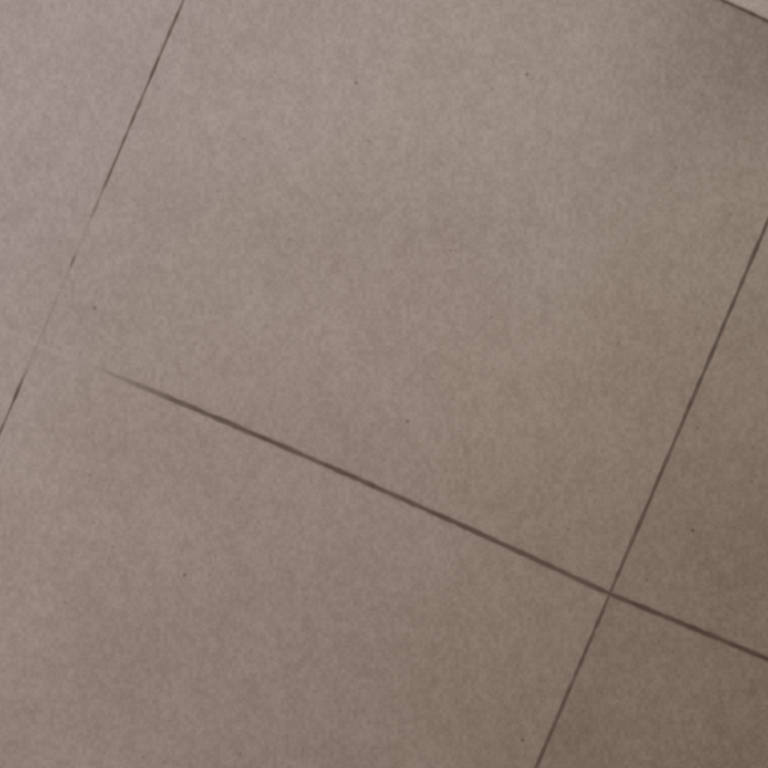
Write a Shadertoy shader that draws this texture.

```glsl
// Large matte stone floor tiles seen at a slant, split by thin worn joints.
// A skewed lattice places the joints; layered value noise gives the mottling
// and grain, and a corner-to-corner blend gives the uneven light.

float hash(vec2 p) {
    vec3 q = fract(vec3(p.xyx) * 0.1031);
    q += dot(q, q.yzx + 33.33);
    return fract((q.x + q.y) * q.z);
}

float noise(vec2 p) {
    vec2 i = floor(p), f = fract(p);
    f = f * f * (3.0 - 2.0 * f);
    return mix(mix(hash(i), hash(i + vec2(1, 0)), f.x),
               mix(hash(i + vec2(0, 1)), hash(i + vec2(1, 1)), f.x), f.y);
}

float fbm(vec2 p) {
    float sum = 0.0, gain = 0.5;
    for (int i = 0; i < 4; i++) {
        sum += gain * (noise(p) - 0.5);
        p = mat2(1.6, 1.2, -1.2, 1.6) * p + 7.3;
        gain *= 0.55;
    }
    return sum;
}

// Soft-edged coverage of a line, from the distance to its centre
float stroke(float dist, float halfWidth) {
    float soft = 0.0019 + 0.5 / iResolution.y;
    return 1.0 - smoothstep(halfWidth - soft, halfWidth + soft, dist);
}

// Small dark pits scattered one per grid cell, kept only in a few cells
float pits(vec2 p, float cells, float share) {
    vec2 id = floor(p * cells);
    vec2 centre = 0.25 + 0.5 * vec2(hash(id + 3.1), hash(id + 8.7));
    float dist = length(fract(p * cells) - centre) / cells;
    return stroke(dist, 0.0020) * step(1.0 - share, hash(id + 21.0));
}

// Round patch of light or shade
float glow(vec2 offset, float tightness) {
    return exp(-tightness * dot(offset, offset));
}

void mainImage(out vec4 fragColor, in vec2 fragCoord) {
    vec2 p = fragCoord / iResolution.xy;

    // Tile coordinates: one unit per tile, with a slight bow along the rows
    mat2 tileAxes = mat2(0.745, -0.3255, 0.298, 0.703);
    vec2 t = inverse(tileAxes) * (p - vec2(0.794, 0.2266));
    float along = fract(t.x);
    t.y -= 0.03 * along * (1.0 - along);
    vec2 tile = floor(t);
    vec2 joint = round(t);
    vec2 dist = abs(t - joint) * vec2(0.813, 0.7635);

    // Uneven light: cool at the upper left, brown and dim at the lower right
    vec3 low = mix(vec3(0.560, 0.495, 0.455), vec3(0.462, 0.395, 0.348), p.x);
    vec3 high = mix(vec3(0.624, 0.573, 0.556), vec3(0.574, 0.520, 0.474), p.x);
    vec3 color = mix(low, high, smoothstep(-0.1, 1.05, p.y));
    color += vec3(0.014, 0.011, 0.005) * glow(p - vec2(0.5, 0.6), 7.0);
    color += 0.010 * glow(p - vec2(0.6, 0.95), 12.0);
    color -= 0.075 * glow(p - vec2(1.0, 0.97), 45.0);

    // Tone of each tile
    color += 0.008 * (hash(tile + 5.0) - 0.5);
    color -= 0.018 * step(0.0, t.x);
    color += 0.10 * step(1.0, t.y);

    // Mottling, short streaks and fine grain
    color += vec3(0.035, 0.038, 0.042) * fbm(p * 7.0);
    color += 0.030 * fbm(p * vec2(55.0, 38.0));
    color += 0.036 * (noise(p * vec2(190.0, 150.0)) - 0.5);
    color += 0.026 * (noise(p * 310.0 + 17.0) - 0.5);
    color -= 0.11 * pits(p, 14.0, 0.05) + 0.05 * pits(p + 0.37, 30.0, 0.07);

    // Joint wear: the left column joint and the left end of the row are filled
    float leftJoint = 1.0 - step(-0.5, joint.x);
    float filled = smoothstep(-0.08, -0.03, t.y) * (1.0 - smoothstep(0.18, 0.36, t.y));
    float chip = exp(-pow((t.y - 0.155) / 0.014, 2.0));
    float columnDepth = 1.0 - leftJoint * filled * (0.80 - 0.75 * chip);
    columnDepth *= mix(0.88, 0.5 + 0.6 * noise(p * 48.0), leftJoint);
    float rowDepth = smoothstep(0.07, 0.28, p.x);

    // Joints, dark where open and pale where filled flush
    float ragged = 0.0014 * (noise(p * 95.0) - 0.5);
    float wear = 0.82 + 0.30 * (noise(p * 70.0 + 9.0) - 0.5);
    float column = stroke(dist.x, mix(0.0023, 0.0017, leftJoint) + ragged);
    float row = stroke(dist.y, mix(0.0030, 0.0022, step(0.5, joint.y)) + ragged);
    vec3 grout = mix(vec3(0.350, 0.292, 0.260), vec3(0.285, 0.232, 0.200), p.x);
    color = mix(color, vec3(0.65, 0.60, 0.56), 0.35 * row * (1.0 - rowDepth));
    color -= 0.022 * stroke(dist.y, 0.0060) * rowDepth;
    color = mix(color, grout, wear * max(column * columnDepth, row * rowDepth));

    fragColor = vec4(color, 1.0);
}
```
